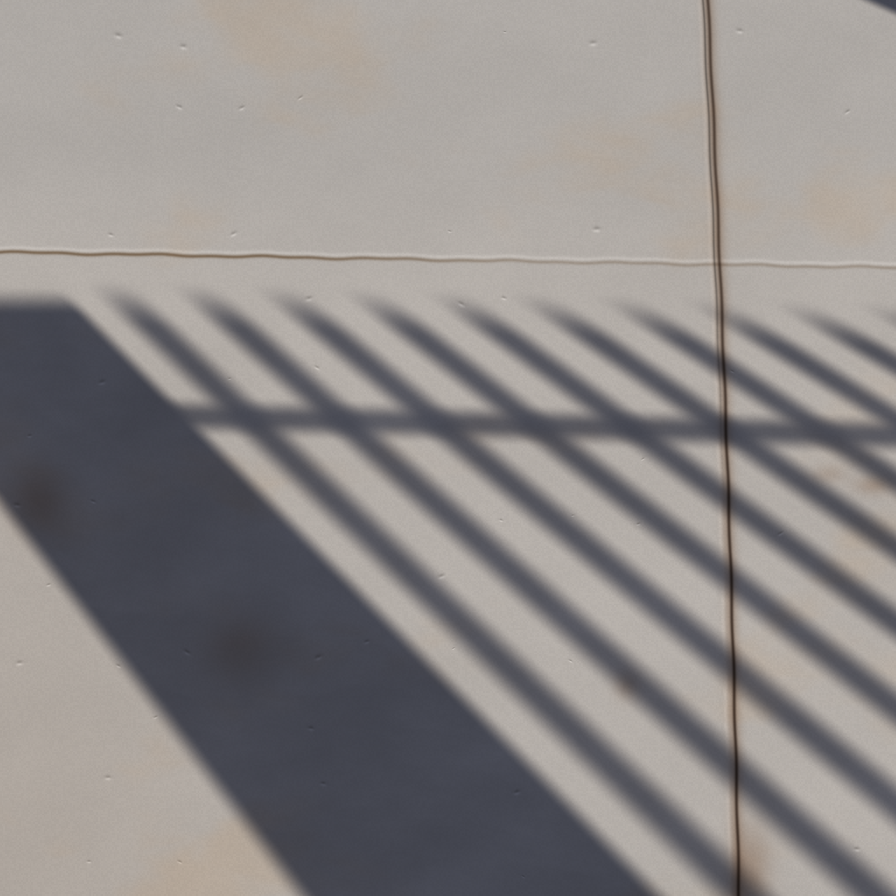
A Shadertoy shader for this texture:

```glsl
// Sunlit concrete slabs crossed by the soft shadow of a railing and a wide post.
// The bars fan out in perspective: one "fan" coordinate numbers them, so a
// rounded distance draws every bar. Layered sines and cells weather the slab.

#define LIT vec3(0.705, 0.682, 0.660)
#define SHADE_TINT vec3(0.385, 0.410, 0.485)
#define WARM_STAIN vec3(0.74, 0.60, 0.49)
#define FAN_TOP 0.319
#define BAR_SPACING 0.0911
#define BAR_DEPTH 0.88
#define POST_EDGES vec2(-3.40, -0.66)
#define RAIL_HALF 0.016
#define MOTTLE 0.020
#define GRAIN 0.030

float hash(vec2 p) {
    p = fract(p * vec2(0.1031, 0.1137));
    p += dot(p, p.yx + 33.33);
    return fract((p.x + p.y) * p.x * 17.0);
}

// Sines, each octave turned and bent by the one before; roughly -1 to 1.
float waves(vec2 p) {
    float sum = 0.0, amp = 0.5, bend = 0.0;
    for (int i = 0; i < 6; i++) {
        p = mat2(0.80, 0.60, -0.60, 0.80) * p * 1.75 + 1.3;
        bend = sin(p.x + 1.4 * sin(p.y * 0.8 + bend)) * cos(p.y * 0.7 + bend);
        sum += amp * bend;
        amp *= 0.68;
    }
    return sum;
}

// Sparse chips, one candidate per cell: dark hollow with a bright lower lip.
float chips(vec2 p, float cells) {
    vec2 id = floor(p * cells);
    vec2 centre = 0.25 + 0.5 * vec2(hash(id + 7.0), hash(id + 19.0));
    vec2 q = (fract(p * cells) - centre) / cells;
    q.y += q.x * (hash(id + 31.0) - 0.5);
    float size = mix(0.0015, 0.0040, hash(id + 43.0));
    float hollow = exp(-dot(q, q * vec2(1.0, 3.0)) / (size * size));
    q.y -= size * 0.8;
    float lip = exp(-dot(q, q * vec2(1.0, 4.0)) / (size * size));
    return step(0.72, hash(id)) * (lip - hollow);
}

float blob(vec2 p, vec2 centre, vec2 radius) {
    vec2 q = (p - centre) / radius;
    return exp(-dot(q, q));
}

float line(float dist, float halfWidth) {
    float soft = max(halfWidth, 0.7 / iResolution.y);
    return (halfWidth / soft) * exp(-dist * dist / (soft * soft));
}

// Fraction of direct sun reaching p (y runs downward).
float sunlight(vec2 p) {
    float depth = p.y - FAN_TOP;
    float fan = (p.x - 0.1237 - 1.04 * depth) / (BAR_SPACING + 0.08 * max(depth, -0.2));

    float offBar = abs(fan - round(fan));
    float bar = 1.0 - smoothstep(0.02, mix(0.40, 0.35, clamp(depth * 2.5, 0.0, 1.0)), offBar);
    float top = 0.308 + 0.030 * p.x;
    bar *= step(-0.5, fan) * smoothstep(top - 0.005, top + 0.055, p.y);

    float post = smoothstep(POST_EDGES.x - 0.13, POST_EDGES.x + 0.13, fan)
               * (1.0 - smoothstep(POST_EDGES.y - 0.13, POST_EDGES.y + 0.13, fan))
               * smoothstep(0.318, 0.352, p.y);

    float railOff = abs(p.y - 0.459 - 0.027 * p.x);
    float rail = (1.0 - smoothstep(0.1, 1.55, railOff / RAIL_HALF)) * step(POST_EDGES.x, fan);

    float corner = smoothstep(-0.007, 0.006, (p.x - 0.968) * 0.45 - p.y);
    return (1.0 - post) * (1.0 - BAR_DEPTH * bar) * (1.0 - 0.84 * rail) * (1.0 - corner);
}

void mainImage(out vec4 fragColor, in vec2 fragCoord) {
    vec2 p = fragCoord / iResolution.xy;
    p.y = 1.0 - p.y;

    // Slab: broad cloudy tone, ochre drifts and fine grain
    vec2 ground = p * vec2(5.0, 9.0);
    float cloud = waves(ground);
    float drift = smoothstep(0.15, 1.0, waves(ground * 0.8 + 8.0));
    vec3 col = LIT * (1.0 + MOTTLE * cloud);
    col *= mix(vec3(1.0), vec3(1.02, 0.97, 0.91), drift * 0.7);
    col *= mix(vec3(1.0), vec3(0.96, 0.945, 0.93), blob(p, vec2(0.0, 0.95), vec2(0.30, 0.45)));
    col *= mix(vec3(1.0), vec3(0.965, 0.97, 0.975), 1.0 - smoothstep(0.15, 0.34, p.y));
    col *= 1.0 + GRAIN * (hash(floor(p * 512.0)) - 0.5);
    col += 0.11 * chips(p, 13.0);

    // Rust and damp smudges
    float smudge = 0.6 * blob(p, vec2(0.975, 0.542), vec2(0.022, 0.012))
                 + 0.4 * blob(p, vec2(0.925, 0.530), vec2(0.020, 0.010))
                 + 0.5 * blob(p, vec2(0.270, 0.725), vec2(0.040, 0.035))
                 + 0.5 * blob(p, vec2(0.045, 0.560), vec2(0.030, 0.035))
                 + 0.4 * blob(p, vec2(0.700, 0.765), vec2(0.014, 0.016))
                 + 0.6 * blob(p, vec2(0.838, 0.970), vec2(0.022, 0.045));
    col *= mix(vec3(1.0), WARM_STAIN, smudge * (0.8 + 0.4 * cloud));

    // Sun and sky light, with a slightly warm penumbra
    float sun = sunlight(p);
    vec3 tint = SHADE_TINT * (1.0 + 0.05 * cloud);
    col *= mix(tint, vec3(1.0), sun);
    col += vec3(0.035, 0.012, -0.015) * sun * (1.0 - sun);

    // Horizontal joint, paler toward the right
    float wobble = 0.0007 * sin(p.x * 47.0) + 0.0005 * sin(p.x * 113.0);
    float across = p.y - 0.2815 - 0.0175 * p.x + wobble;
    float fade = mix(1.0, 0.40, smoothstep(0.25, 0.65, p.x));
    col *= mix(vec3(1.0), vec3(0.69, 0.61, 0.52), fade * line(across, 0.0021));
    col += 0.055 * line(across + 0.0045, 0.0022);

    // Vertical joint: dark groove, faint twin and worn brown border
    float along = p.x - 0.789 - 0.050 * p.y + 0.0154 * p.y * p.y
                - 0.0005 * sin(p.y * 61.0);
    float deep = smoothstep(0.25, 0.60, p.y);
    col *= mix(vec3(1.0), WARM_STAIN, 0.45 * line(along, 0.008));
    col *= mix(vec3(1.0), vec3(0.42, 0.37, 0.34), mix(0.80, 0.95, deep) * line(along - 0.001, 0.0020));
    col *= 1.0 - 0.30 * (1.0 - deep) * line(along + 0.0045, 0.0014);
    col += 0.05 * sun * line(along + 0.0085, 0.0025);

    fragColor = vec4(clamp(col, 0.0, 1.0), 1.0);
}
```
